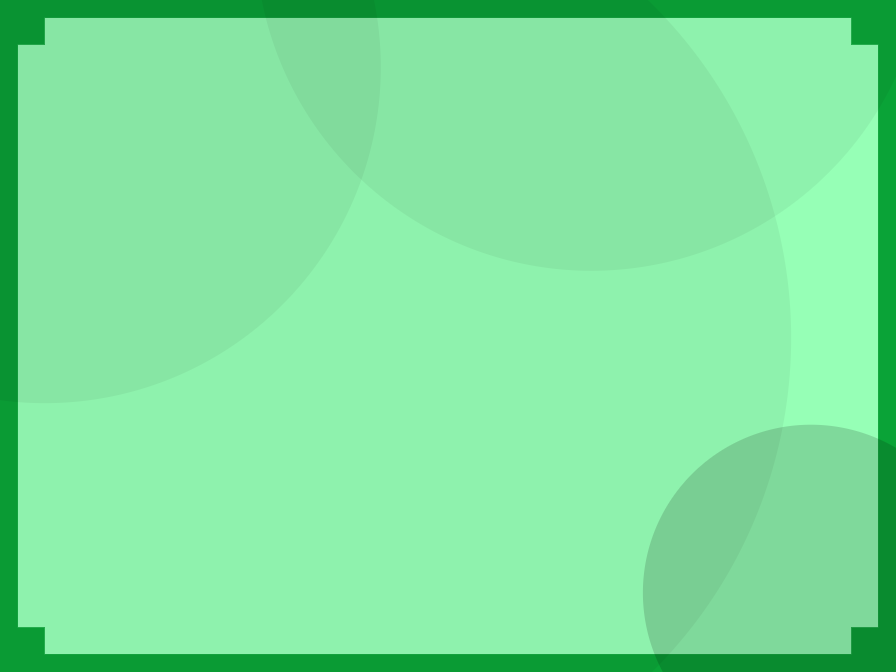
Give the GLSL for this background, as a WebGL 2 fragment shader.

```glsl
#version 300 es
precision highp float;
// Mint panel with notched corners in a green frame, under large translucent discs.

#define FRAME_COLOR vec3(0.041, 0.640, 0.216)
#define PANEL_COLOR vec3(0.588, 1.000, 0.714)
#define FRAME_WIDTH 0.02667
#define NOTCH_SIZE 0.06667
#define SOFT_SHADE 0.05
#define DEEP_SHADE 0.15

uniform vec2 u_resolution;
out vec4 fragColor;

// Discs: centre as a fraction of the canvas, radius in canvas heights, opacity
const vec4 DISCS[4] = vec4[4](
  vec4(0.050, 0.900, 0.50, SOFT_SHADE),
  vec4(0.660, 1.097, 0.50, SOFT_SHADE),
  vec4(0.358, 0.497, 0.70, SOFT_SHADE),
  vec4(0.905, 0.118, 0.25, DEEP_SHADE)
);

// Antialiased coverage of a signed distance, positive inside
float coverage(float inside) {
  return clamp(inside * u_resolution.y + 0.5, 0.0, 1.0);
}

// Signed distance to a rectangle with square notches at its corners
float notchedPanel(vec2 p, vec2 size) {
  vec2 margin = min(p, size - p);
  return min(min(margin.x, margin.y) - FRAME_WIDTH,
             max(margin.x, margin.y) - NOTCH_SIZE);
}

void main() {
  vec2 p = gl_FragCoord.xy / u_resolution.y;
  vec2 size = vec2(u_resolution.x / u_resolution.y, 1.0);

  // Frame and panel
  vec3 color = mix(FRAME_COLOR, PANEL_COLOR, coverage(notchedPanel(p, size)));

  // Black translucent discs darken both
  for (int i = 0; i < 4; i++) {
    vec4 disc = DISCS[i];
    float inside = disc.z - distance(p, disc.xy * size);
    color *= 1.0 - disc.w * coverage(inside);
  }

  fragColor = vec4(color, 1.0);
}
```
